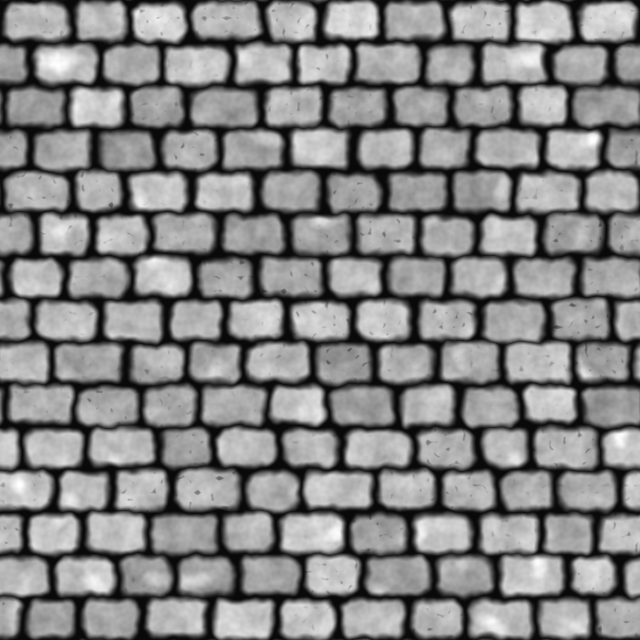
This texture map is drawn by a Shadertoy shader. Its source:

```glsl
// Tileable wall of worn grey cobbles in staggered courses with soft dark joints.

const float COLS = 10.0;            // stones per course
const float ROWS = 15.0;            // courses, counted from the top
const float JOINT_JITTER = 0.20;    // sideways spread of joints, in stone widths
const float ROW_JITTER = 0.14;      // random shift of each course
const float ROW_DRIFT = -0.68;      // extra shift of the lower courses
const float LIFT_JITTER = 0.004;    // vertical spread of stones
const vec2  INSET = vec2(0.0042, 0.0028);
const float INSET_JITTER = 0.0032;
const float CORNER = 0.015;
const float SOFT_IN = 0.0080;       // edge falloff inside the stone
const float SOFT_OUT = 0.0060;      // edge falloff into the joint
const float WOBBLE = 0.0050;
const float JOINT_TONE = 0.035;
const float STONE_TONE = 0.70;
const float TONE_SPREAD = 0.20;
const float TOP_COURSE_LIFT = 0.07;
const float PIT_DEPTH = 0.26;

float hash(vec2 p, float seed) {
    vec3 q = fract(vec3(p.xyx + seed * 7.31) * vec3(0.1031, 0.1030, 0.0973));
    q += dot(q, q.yzx + 33.33);
    return fract((q.x + q.y) * q.z);
}

// Dot of a random unit gradient with the offset, on a wrapping lattice.
float lattice(vec2 cell, vec2 offset, float period) {
    float angle = 6.28319 * hash(mod(cell, period), period);
    return dot(vec2(cos(angle), sin(angle)), offset);
}

// Gradient noise that repeats over the canvas, scaled to about -1..1.
float noise(vec2 uv, float period) {
    vec2 p = uv * period, i = floor(p), f = p - i;
    vec2 u = f * f * f * (f * (f * 6.0 - 15.0) + 10.0);
    vec2 e = vec2(1.0, 0.0);
    float low = mix(lattice(i, f, period), lattice(i + e, f - e, period), u.x);
    float high = mix(lattice(i + e.yx, f - e.yx, period), lattice(i + 1.0, f - 1.0, period), u.x);
    return 1.4 * mix(low, high, u.y);
}

float roundedBox(vec2 p, vec2 halfSize, float radius) {
    vec2 q = abs(p) - halfSize + radius;
    return length(max(q, 0.0)) + min(max(q.x, q.y), 0.0) - radius;
}

float courseShift(float row) {
    return 0.5 * mod(row, 2.0) + ROW_DRIFT * smoothstep(7.5, 10.5, row)
         + ROW_JITTER * (hash(vec2(row, 3.0), 1.0) - 0.5);
}

float jointOffset(float col, float row) {
    return JOINT_JITTER * (hash(vec2(mod(col, COLS), row), 2.0) - 0.5);
}

// Signed distance to the nearest stone; also gives that stone's wrapped id.
float stones(vec2 p, out vec2 stoneId) {
    float nearest = 1.0;
    stoneId = vec2(0.0);
    for (int dy = -1; dy <= 1; dy++) {
        float course = floor(p.y * ROWS) + float(dy);
        float row = mod(course, ROWS);
        float shift = courseShift(row);
        for (int dx = -1; dx <= 1; dx++) {
            float col = floor(p.x * COLS - shift) + float(dx);
            vec2 id = vec2(mod(col, COLS), row);
            float left = col + jointOffset(col, row);
            float right = col + 1.0 + jointOffset(col + 1.0, row);
            vec2 center = vec2((0.5 * (left + right) + shift) / COLS, (course + 0.5) / ROWS);
            center.y += LIFT_JITTER * (hash(id, 4.0) - 0.5);
            vec2 halfSize = 0.5 * vec2((right - left) / COLS, 1.0 / ROWS)
                          - INSET - INSET_JITTER * vec2(hash(id, 5.0), 0.6 * hash(id, 6.0));
            float radius = CORNER * mix(0.7, 1.2, hash(id, 7.0));
            float d = roundedBox(p - center, halfSize, radius);
            if (d < nearest) {
                nearest = d;
                stoneId = id;
            }
        }
    }
    return nearest;
}

// Face brightness: per-stone tone, mottling, pale patches and small pits.
float stoneTone(vec2 uv, vec2 id) {
    float tone = STONE_TONE + TONE_SPREAD * (hash(id, 8.0) - 0.5);
    tone += TOP_COURSE_LIFT * (1.0 - step(0.5, id.y));
    tone += 0.09 * noise(uv, 21.0) + 0.07 * noise(uv, 47.0) + 0.035 * noise(uv, 113.0);
    tone += 0.22 * smoothstep(0.35, 0.85, noise(uv, 16.0));
    float pits = smoothstep(0.40, 0.85, noise(uv, 89.0));
    float pitted = smoothstep(0.25, 0.95, hash(id, 9.0));
    return tone - PIT_DEPTH * pits * pitted;
}

void mainImage(out vec4 fragColor, in vec2 fragCoord) {
    vec2 uv = fragCoord / iResolution.xy;
    uv.y = 1.0 - uv.y;

    // Uneven stone outlines
    vec2 warp = vec2(noise(uv, 27.0), noise(uv, 31.0)) + 0.4 * vec2(noise(uv, 62.0), noise(uv, 67.0));
    vec2 id;
    float d = stones(uv + WOBBLE * warp, id);

    // Soft worn edges over dark joints
    float cover = 1.0 - smoothstep(-SOFT_IN, SOFT_OUT, d);
    float shade = mix(JOINT_TONE, stoneTone(uv, id), cover);
    fragColor = vec4(vec3(clamp(shade, 0.0, 1.0)), 1.0);
}
```
